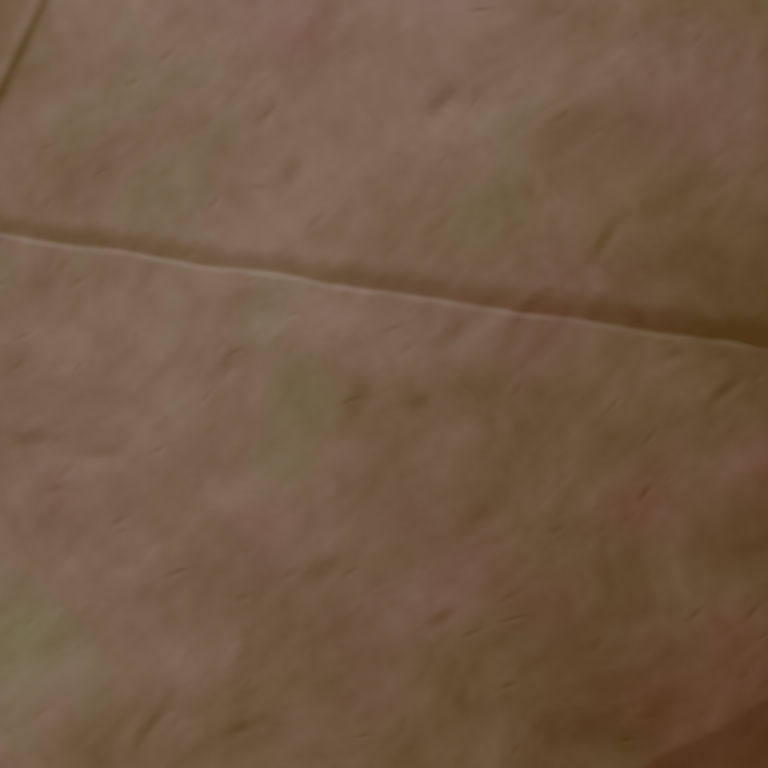
Give the GLSL for this texture, as a WebGL 2 fragment shader.

```glsl
#version 300 es
precision highp float;

uniform vec2 u_resolution;
out vec4 fragColor;

vec3 hash3(vec2 cell) {
    vec3 q = fract(cell.xyx * vec3(0.1031, 0.1030, 0.0973));
    q += dot(q, q.yxz + 33.33);
    return fract((q.xxy + q.yzz) * q.zyx);
}

// Cellular noise: soft bumps of random sign, one per jittered cell
float bumps(vec2 p) {
    vec2 cell = floor(p);
    float sum = 0.0;
    for (int j = -1; j <= 1; j++) {
        for (int i = -1; i <= 1; i++) {
            vec2 c = cell + vec2(i, j);
            vec3 h = hash3(c);
            vec2 d = c + h.xy - p;
            float fall = max(1.0 - dot(d, d), 0.0);
            sum += (h.z * 2.0 - 1.0) * fall * fall;
        }
    }
    return sum;
}

vec2 turn(vec2 p, float angle) {
    float c = cos(angle), s = sin(angle);
    return vec2(c * p.x + s * p.y, c * p.y - s * p.x);
}

// Sparse slanted pits: x is the hollow, y the lit lower rim
vec2 pits(vec2 p, float density) {
    vec2 cell = floor(p);
    vec2 result = vec2(0.0);
    for (int j = -1; j <= 1; j++) {
        for (int i = -1; i <= 1; i++) {
            vec2 c = cell + vec2(i, j);
            vec3 h = hash3(c + 71.0);
            vec3 k = hash3(c + 19.0);
            vec2 d = turn(p - c - h.xy, 0.2 + 0.8 * k.x);
            vec2 size = vec2(0.13 + 0.15 * k.y, 0.05 + 0.06 * k.z);
            float present = step(h.z, density) * (0.4 + 0.6 * k.y);
            vec2 a = d / size;
            vec2 b = (d + vec2(-0.02, 0.11)) / size;
            result += present * vec2(exp(-dot(a, a)), exp(-dot(b, b)));
        }
    }
    return result;
}

void main() {
    vec2 uv = gl_FragCoord.xy / u_resolution;
    float px = 1.0 / min(u_resolution.x, u_resolution.y);

    // Layered sines bend the grain
    vec2 p = uv + 0.012 * vec2(sin(uv.y * 17.0 + 2.0 * sin(uv.x * 9.0)),
                               sin(uv.x * 14.0 + 2.0 * sin(uv.y * 11.0)));
    vec2 slant = turn(p, 0.5) * vec2(0.75, 1.25);

    // Broad light
    vec2 glow = uv - vec2(0.28, 0.52);
    vec2 topGlow = uv - vec2(0.62, 1.0);
    float tone = 0.67 + 0.26 * exp(-8.0 * dot(glow, glow))
               + 0.22 * exp(-10.0 * dot(topGlow, topGlow))
               - 0.42 * smoothstep(0.5, 1.4, uv.x + 0.6 * (1.0 - uv.y));

    // Stains from large to small
    tone += 0.13 * bumps(slant * 4.0 + 3.0)
          + 0.13 * bumps(slant * 9.0 + 17.0)
          + 0.10 * bumps(slant * 19.0 + 41.0)
          + 0.06 * bumps(p * 38.0 + 5.0);

    // Fine relief lit from the upper left
    vec2 lightStep = vec2(-0.25, 0.3);
    vec2 fine = slant * 55.0;
    tone += 0.07 * (bumps(fine) - bumps(fine + lightStep))
          + 0.025 * bumps(p * 110.0 + 9.0);

    // Pits and small chips
    vec2 large = pits(p * 8.0, 0.24);
    vec2 small = pits(p * 21.0 + 8.0, 0.16);
    tone += 0.10 * large.y - 0.34 * large.x + 0.09 * small.y - 0.20 * small.x;

    // Sloping seam: shaded ledge above, pale lip below
    float seam = uv.y - 0.698 + 0.151 * uv.x + 0.0015 * sin(uv.x * 31.0)
               + 0.0015 * bumps(uv * 30.0);
    float soft = 0.0025 + px;
    float ledge = smoothstep(-soft, soft, seam)
                * (1.0 - smoothstep(0.008, 0.032 + 0.018 * uv.x, seam));
    float lip = exp(-pow((seam + 0.005) / 0.004, 2.0));
    tone -= ledge * (0.38 + 0.08 * bumps(uv * 13.0));
    tone += lip * (0.17 + 0.12 * bumps(uv * 24.0));

    // Steep groove in the upper left corner
    float groove = dot(uv - vec2(0.0, 0.876), vec2(0.904, -0.428));
    tone += 0.18 * exp(-pow((groove + 0.012) / 0.008, 2.0))
          - 0.45 * exp(-pow(groove / 0.007, 2.0));

    // Colour ramp with rosy and olive drift
    tone = clamp(tone, -0.15, 1.2);
    vec3 colour = mix(vec3(0.34, 0.24, 0.13), vec3(0.50, 0.42, 0.35), tone);
    float drift = bumps(p * 6.0 + 90.0) + 0.6 * bumps(p * 15.0 + 60.0);
    colour += drift * vec3(0.012, -0.008, 0.010);

    // Rusty lower right corner
    float corner = dot(uv - vec2(0.83, 0.0), vec2(0.47, -0.88))
                 + 0.004 * bumps(uv * 22.0);
    float rust = smoothstep(-0.004 - px, 0.008 + px, corner);
    colour = mix(colour, colour * vec3(0.90, 0.80, 0.72), rust);

    fragColor = vec4(colour, 1.0);
}
```
